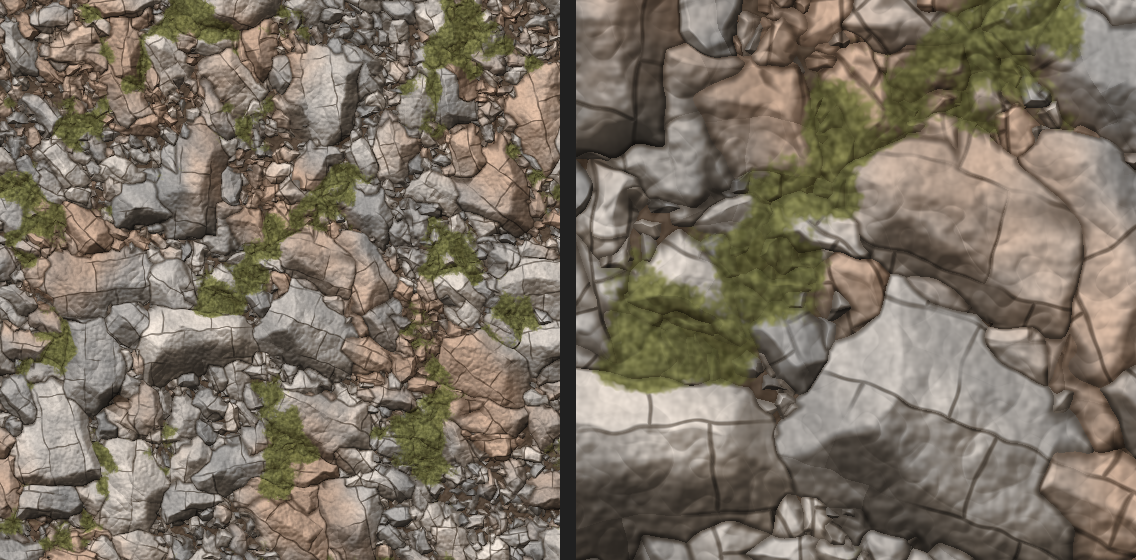
Left: the whole. Right: its middle third, enlarged.
Reproduce this texture procedurally as a three.js fragment shader.

```glsl
// Rocky ground: faceted boulders, stones and pebbles with moss in the hollows.
// Each rock is a smooth minimum of tilted planes; the highest rock wins, and
// its analytic slope, fractures, seams and nearby taller rocks shade it.
varying vec2 vUv;

const vec3 PALE_STONE = vec3(0.83, 0.79, 0.75);
const vec3 BLUE_STONE = vec3(0.63, 0.62, 0.61);
const vec3 RUST_STONE = vec3(0.76, 0.62, 0.52);
const vec3 SOIL = vec3(0.56, 0.48, 0.41);
const vec3 MOSS_DARK = vec3(0.34, 0.34, 0.17);
const vec3 MOSS_LIGHT = vec3(0.53, 0.53, 0.31);
const vec3 SHADOW_TINT = vec3(1.05, 0.97, 0.88);
const vec3 LIGHT_DIR = vec3(-0.26, 0.56, 0.78);
const float BOULDER_CELLS = 6.6;  // boulder cells across the canvas
const float LAYER_RATIO = 1.72;   // each layer is this much finer
const float BOULDER_SHARE = 0.52; // filled cells in the coarsest layer
const float STRATA_ANGLE = -0.75; // common lean of the rocks
const float SEAM_DEPTH = 0.0055;  // height step over which a seam fades
const float MOSS_AMOUNT = 0.10;
const float TAU = 6.2832;

struct Rock {
  float height;
  float runnerUp; // height of the next rock below
  float fracture; // distance to the nearest crack
  vec2 slope;
  vec4 traits;    // random values of this rock
};

vec4 hash4(vec2 p) {
  vec4 q = fract(p.xyxy * vec4(0.1031, 0.1030, 0.0973, 0.1099));
  q += dot(q, q.wzxy + 33.33);
  return fract((q.xxyz + q.yzzw) * q.zywx);
}

float corner(vec2 cell, vec2 offset) {
  return dot(hash4(cell).xy * 2.0 - 1.0, offset);
}

float gradientNoise(vec2 p) {
  vec2 i = floor(p), f = p - i, e = vec2(1.0, 0.0);
  vec2 u = f * f * f * (f * (f * 6.0 - 15.0) + 10.0);
  return mix(mix(corner(i, f), corner(i + e, f - e), u.x),
             mix(corner(i + e.yx, f - e.yx), corner(i + 1.0, f - 1.0), u.x), u.y);
}

// Creased small-scale roughness of the stone
float relief(vec2 p) {
  return abs(gradientNoise(p * 24.0)) * 0.022 + abs(gradientNoise(p * 57.0 + 7.0)) * 0.009
       + gradientNoise(p * 150.0) * 0.0036;
}

void addRock(inout Rock top, vec2 d, vec2 cell, vec4 rnd, float size, float cells) {
  vec4 traits = hash4(cell + 71.3);
  float axis = STRATA_ANGLE + (traits.x - 0.5) * 1.9;

  // Sloping cap, then side planes that trim it to a convex block
  vec2 slope = (traits.yz - 0.5) * 0.8;
  float h = size * mix(0.35, 0.65, traits.w) + dot(slope, d);
  for (int k = 0; k < 6; k++) {
    vec4 side = hash4(cell + float(k) * 13.7 + 5.0);
    float turn = (float(k) + side.x * 0.8) * TAU / 6.0;
    vec2 dir = vec2(cos(turn + axis), sin(turn + axis));
    float reach = size * mix(0.78, 1.08, side.y) * (1.0 + 0.26 * cos(2.0 * turn));
    float steep = mix(0.5, 1.8, side.z);
    float plane = (reach - dot(d, dir)) * steep;
    float t = clamp(0.5 + (plane - h) / 0.08, 0.0, 1.0);
    h = mix(plane, h, t) - 0.04 * t * (1.0 - t);
    slope = mix(-dir * steep, slope, t);
    if (h < 0.0) return;
  }

  h /= cells;
  if (h > top.height) {
    // Fractured blocks, each leaning its own way
    vec2 along = vec2(cos(axis), sin(axis));
    vec2 rate = vec2(1.7, 2.8) * min(1.0, 14.0 / cells);
    vec2 grid = vec2(dot(d, along), dot(d, vec2(-along.y, along.x))) * rate + rnd.xy;
    grid.x += 0.37 * floor(grid.y);
    vec2 gap = (0.5 - abs(fract(grid) - 0.5)) / rate;
    slope += (hash4(floor(grid) + cell * 3.0).xy - 0.5) * 0.55;
    top = Rock(h, top.height, min(gap.x, gap.y) / cells, slope, traits);
  } else {
    top.runnerUp = max(top.runnerUp, h);
  }
}

Rock rockField(vec2 p, int layers) {
  Rock top = Rock(0.0015, 0.0, 1.0, vec2(0.0), vec4(-1.0));
  float cells = BOULDER_CELLS;
  for (int layer = 0; layer < 5; layer++) {
    // Stop once the finer rocks are too low to show
    if (layer >= layers || top.height > 0.65 / cells + SEAM_DEPTH) break;
    vec2 q = p * cells + float(layer) * 17.4;
    float share = min(BOULDER_SHARE + 0.14 * float(layer), 0.93);
    for (int n = 0; n < 9; n++) {
      vec2 cell = floor(q) + vec2(mod(float(n), 3.0), floor(float(n) / 3.0)) - 1.0;
      vec4 rnd = hash4(cell + float(layer) * 41.0);
      vec2 d = q - cell - 0.5 - (rnd.xy - 0.5) * 0.8;
      float size = mix(0.42, 0.66, rnd.w);
      if (rnd.z < share && dot(d, d) < 2.0 * size * size) addRock(top, d, cell, rnd, size, cells);
    }
    cells *= LAYER_RATIO;
  }
  return top;
}

void main() {
  // Warp the plane so that edges and cracks are not ruler-straight
  vec2 p = vUv + 0.010 * vec2(gradientNoise(vUv * 17.0), gradientNoise(vUv * 17.0 + 40.0))
               + 0.005 * vec2(gradientNoise(vUv * 50.0), gradientNoise(vUv * 50.0 + 80.0));
  Rock rock = rockField(p, 5);
  float grain = gradientNoise(vUv * 170.0) + 0.6 * gradientNoise(vUv * 310.0);
  float mottle = gradientNoise(vUv * 13.0) + 0.6 * gradientNoise(vUv * 39.0);

  // Stone colour: rusty regions among pale and bluish greys
  float rust = smoothstep(0.0, 0.5, gradientNoise(vUv * 4.0 + 3.0) + 0.6 * (rock.traits.y - 0.4) + 0.15 * mottle);
  vec3 colour = mix(BLUE_STONE, PALE_STONE, clamp(rock.traits.z + 0.5 * mottle, 0.0, 1.0));
  colour = mix(colour, RUST_STONE, rust * 0.8);
  if (rock.traits.x < 0.0) colour = SOIL;
  colour *= 1.0 + 0.17 * mottle + 0.11 * grain;

  // Moss fills low ground inside ragged patches
  float mossLevel = MOSS_AMOUNT * (gradientNoise(vUv * 7.0 + 21.0) + 0.35 * gradientNoise(vUv * 28.0) - 0.08);
  float moss = smoothstep(-0.003, 0.006, mossLevel + 0.008 * grain - rock.height);
  colour = mix(colour, mix(MOSS_DARK, MOSS_LIGHT, clamp(0.5 + grain, 0.0, 1.0)), moss * 0.92);

  // Light from the upper left over slope and roughness
  float eps = 0.0012, here = relief(vUv);
  vec2 rough = vec2(relief(vUv + vec2(eps, 0.0)), relief(vUv + vec2(0.0, eps))) - here;
  vec2 slope = rock.slope * (1.0 - 0.6 * moss) + rough / eps * 0.38;
  float light = max(dot(normalize(vec3(-slope, 1.0)), normalize(LIGHT_DIR)), 0.0);
  float shade = 0.32 + 0.76 * light;

  // Seams, cracks and the soft shadow of taller rocks toward the light
  float seam = smoothstep(0.0, SEAM_DEPTH, rock.height - rock.runnerUp);
  float crack = 1.0 - smoothstep(0.0004, 0.0022, rock.fracture);
  float rise = rockField(p + vec2(-0.007, 0.014), 3).height - rock.height;
  float shadow = smoothstep(0.006, 0.028, rise);
  shade *= mix(0.56, 1.0, mix(seam, 1.0, 0.5 * moss)) * (1.0 - 0.42 * shadow);
  shade *= 1.0 - 0.42 * crack * (1.0 - moss) * smoothstep(-0.3, 0.15, mottle);
  vec3 tint = mix(SHADOW_TINT, vec3(1.0), smoothstep(0.3, 0.85, shade));
  gl_FragColor = vec4(colour * tint * shade, 1.0);
}
```
